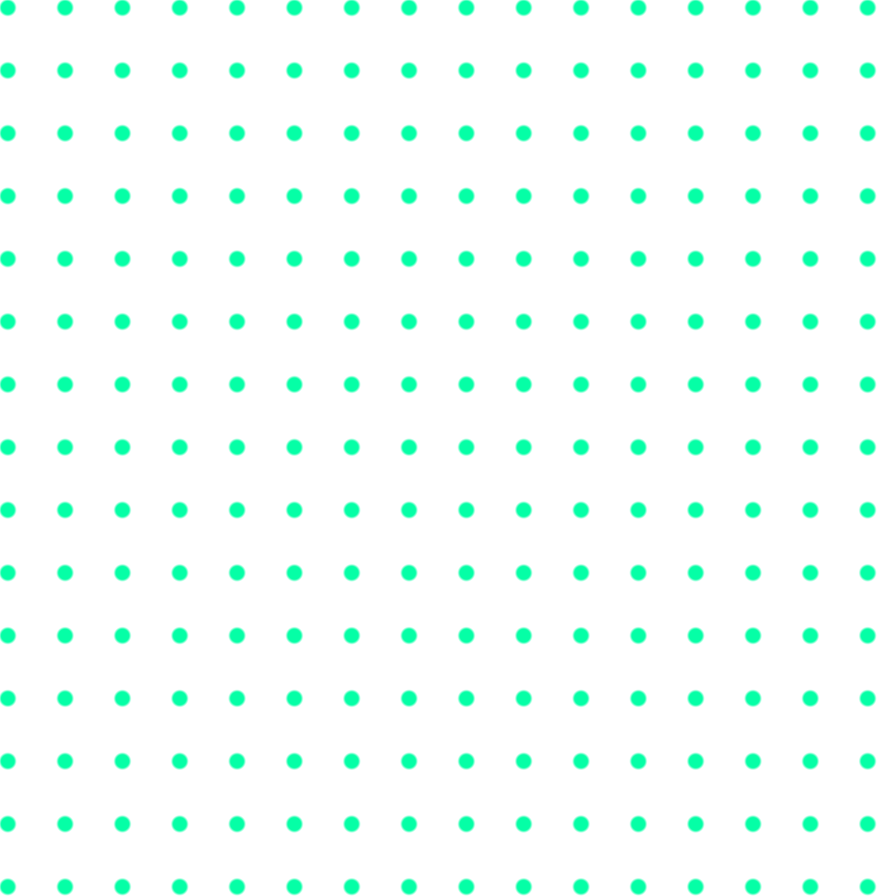
A WebGL 1 fragment shader for this pattern:

```glsl
precision highp float;
// Regular grid of small mint-green dots on white, 16 across and 15 down.

uniform vec2 u_resolution;

// Lengths are fractions of the canvas height.
const vec2 GRID_COUNT = vec2(16.0, 15.0);
const vec2 FIRST_DOT = vec2(0.0087, 0.0103);
const vec2 DOT_SPACING = vec2(0.06398, 0.07008);
const float DOT_RADIUS = 0.0086;
const float EDGE_SOFTNESS = 0.0019;
const vec3 PAPER_COLOR = vec3(1.0);
const vec3 DOT_COLOR = vec3(0.02, 1.0, 0.65);

// Signed distance to the nearest dot of the grid.
float dotGridDistance(vec2 point) {
    vec2 cell = floor((point - FIRST_DOT) / DOT_SPACING + 0.5);
    cell = clamp(cell, vec2(0.0), GRID_COUNT - 1.0);
    vec2 center = FIRST_DOT + cell * DOT_SPACING;
    return length(point - center) - DOT_RADIUS;
}

void main() {
    vec2 point = gl_FragCoord.xy / u_resolution.y;

    // Keep the edge at least about one pixel wide on small canvases.
    float softness = max(EDGE_SOFTNESS, 0.7 / u_resolution.y);
    float coverage = 1.0 - smoothstep(-softness, softness, dotGridDistance(point));

    gl_FragColor = vec4(mix(PAPER_COLOR, DOT_COLOR, coverage), 1.0);
}
```
